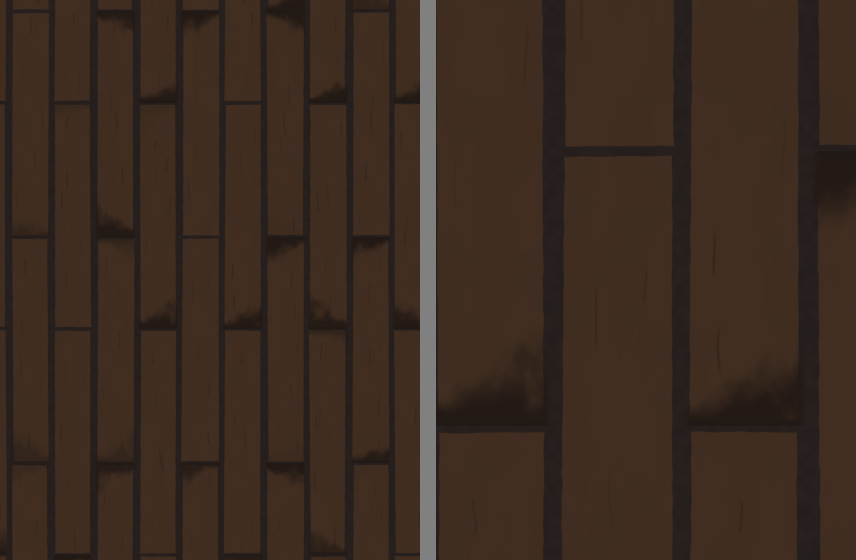
Left: the whole. Right: its middle third, enlarged.
This texture is drawn by a WebGL 1 fragment shader. Its source:

```glsl
precision highp float;
uniform vec2 u_resolution;

const vec3 WOOD = vec3(0.253, 0.178, 0.128);
const vec3 GROOVE = vec3(0.148, 0.122, 0.115);
const vec3 GRIME = vec3(0.125, 0.094, 0.078);
const vec3 GRAIN = vec3(0.205, 0.143, 0.103);

// Lengths are fractions of the canvas height.
const vec2 PITCH = vec2(0.07595, 0.4035);
const vec2 PLANK_HALF = vec2(0.0318, 0.1985);
const float FIRST_GROOVE = 0.0163;
const float EVEN_JOINT = 0.173;
const float ODD_JOINT = 0.0095;

vec3 hash3(vec2 p) {
  vec3 q = fract(p.xyx * vec3(0.1031, 0.1030, 0.0973));
  q += dot(q, q.yxz + 33.33);
  return fract((q.xxy + q.yzz) * q.zyx);
}

float noise(vec2 p) {
  vec2 i = floor(p);
  vec2 f = fract(p);
  f = f * f * (3.0 - 2.0 * f);
  float low = mix(hash3(i).x, hash3(i + vec2(1.0, 0.0)).x, f.x);
  float high = mix(hash3(i + vec2(0.0, 1.0)).x, hash3(i + 1.0).x, f.x);
  return mix(low, high, f.y);
}

float fbm(vec2 p) {
  float sum = 0.0;
  float amplitude = 0.53;
  for (int i = 0; i < 4; i++) {
    sum += amplitude * noise(p);
    p = p * 2.03 + 17.3;
    amplitude *= 0.5;
  }
  return sum;
}

// Signed distance to a plank whose sides lean independently.
float plankDistance(vec2 q, vec2 id) {
  vec3 shift = hash3(id + 7.0) - 0.5;
  vec3 lean = hash3(id + 61.0) - 0.5;
  float along = q.y / PLANK_HALF.y;
  float left = -PLANK_HALF.x + 0.003 * shift.x + 0.003 * lean.x * along;
  float right = PLANK_HALF.x + 0.003 * shift.y + 0.003 * lean.y * along;
  float tilted = q.y + 0.0015 * shift.z + 0.025 * lean.z * q.x;
  return max(max(left - q.x, q.x - right), abs(tilted) - PLANK_HALF.y);
}

// Grime creeping from one plank end, heavier towards a corner.
float endGrime(float across, float fromEnd, float reachScale, vec2 seed, vec2 p) {
  vec3 h = hash3(seed);
  float presence = smoothstep(0.38, 0.75, h.x);
  float corner = h.y < 0.5 ? -1.0 : 1.0;
  float reach = reachScale * mix(0.045, 0.085, h.z) * (0.62 + 0.38 * corner * across);
  float ragged = (fbm(p * vec2(65.0, 48.0)) - 0.5) * 0.9;
  float depth = max(fromEnd, 0.0) / max(reach, 0.01) + ragged;
  float sides = 1.0 - smoothstep(0.98, 1.18, abs(across));
  return presence * sides * (1.0 - smoothstep(0.05, 0.95, depth));
}

// Sparse curved hairlines scattered along a plank.
float grainLines(vec2 q, vec2 id, float pixel) {
  float ink = 0.0;
  for (int i = 0; i < 5; i++) {
    float n = float(i);
    vec3 place = hash3(id + vec2(n * 13.7, 101.0));
    vec3 form = hash3(id + vec2(n * 9.1, 173.0));
    float centre = ((n + place.y) / 5.0 * 2.0 - 1.0) * PLANK_HALF.y * 0.92;
    float t = (q.y - centre) / mix(0.011, 0.025, form.x);
    float bend = 0.004 * (form.y - 0.5) * t * t + 0.005 * (form.z - 0.5) * t * (1.0 - t * t);
    float x = (place.x - 0.5) * 1.5 * PLANK_HALF.x + bend;
    float stroke = 1.0 - smoothstep(0.0003, 0.0006 + pixel, abs(q.x - x));
    ink = max(ink, stroke * (1.0 - smoothstep(0.5, 1.0, abs(t))) * mix(0.3, 0.8, place.z));
  }
  return ink;
}

void main() {
  vec2 p = gl_FragCoord.xy / u_resolution.y;
  float pixel = 1.0 / u_resolution.y;

  // Staggered plank layout
  float column = floor((p.x - FIRST_GROOVE) / PITCH.x);
  float joint = mix(EVEN_JOINT, ODD_JOINT, mod(column, 2.0));
  vec2 cell = (p - vec2(FIRST_GROOVE, joint)) / PITCH;
  vec2 id = floor(cell) + 20.0;
  vec2 q = (fract(cell) - 0.5) * PITCH;

  // Wood, hairlines and hand-painted groove edges
  float mottle = fbm(p * vec2(60.0, 22.0)) - 0.5;
  vec3 wood = WOOD * (1.0 + 0.04 * mottle);
  wood = mix(wood, GRAIN, grainLines(q, id, pixel));
  vec3 groove = GROOVE * (1.0 + 0.12 * (noise(p * 210.0) - 0.5));
  float wobble = (noise(p * 130.0) - 0.5) * 0.0009;
  float edge = plankDistance(q, id) + wobble;
  float soft = max(0.0006, 0.75 * pixel);
  vec3 colour = mix(wood, groove, smoothstep(-soft, soft, edge));

  // Dark wear around the joints
  float across = q.x / PLANK_HALF.x;
  float lower = endGrime(across, q.y + PLANK_HALF.y, 1.0, id + 211.0, p);
  float upper = endGrime(across, PLANK_HALF.y - q.y, 0.8, id + 307.0, p);
  colour = mix(colour, GRIME, 0.9 * max(lower, upper));

  gl_FragColor = vec4(colour, 1.0);
}
```
